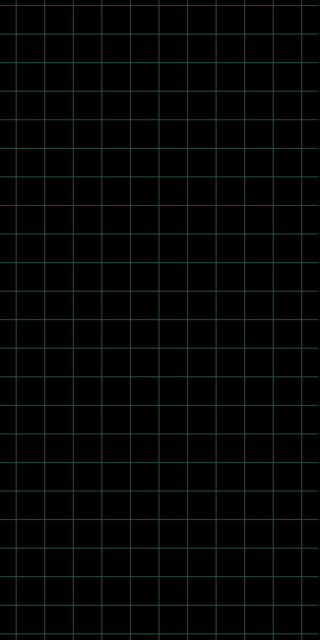
A Shadertoy shader for this pattern:

```glsl
// Thin teal square grid on black, with a slightly faded right edge.

#define PITCH 0.08925               // cell size, in canvas widths
#define CROSSING vec2(0.4968, 1.0010) // one grid crossing, in canvas widths
#define LINE_WIDTH 0.00275
#define LINE_COLOR vec3(0.155, 0.353, 0.300)
#define FILTER_PIXELS 1.15          // width of the smoothing filter
#define EDGE_START 0.9925           // where the right margin begins
#define EDGE_FADE 0.35              // line strength inside the margin

// Distance to the nearest vertical (x) and horizontal (y) line
vec2 gridDistance(vec2 p) {
    vec2 cell = (p - CROSSING) / PITCH;
    return abs(fract(cell + 0.5) - 0.5) * PITCH;
}

// Share of a filter footprint covered by a line at the given distance
vec2 lineCoverage(vec2 dist, float footprint) {
    float overlap = min(LINE_WIDTH, footprint);
    vec2 covered = 0.5 * (LINE_WIDTH + footprint) - dist;
    return clamp(covered, 0.0, overlap) / footprint;
}

void mainImage(out vec4 fragColor, in vec2 fragCoord) {
    vec2 p = fragCoord / iResolution.x;
    float pixel = 1.0 / iResolution.x;

    // Antialiased lines, blended so crossings are a little brighter
    vec2 lines = lineCoverage(gridDistance(p), FILTER_PIXELS * pixel);
    float ink = 1.0 - (1.0 - lines.x) * (1.0 - lines.y);

    // Dim margin at the right
    float margin = smoothstep(EDGE_START - pixel, EDGE_START + pixel, p.x);
    ink *= mix(1.0, EDGE_FADE, margin);

    fragColor = vec4(LINE_COLOR * ink, 1.0);
}
```
